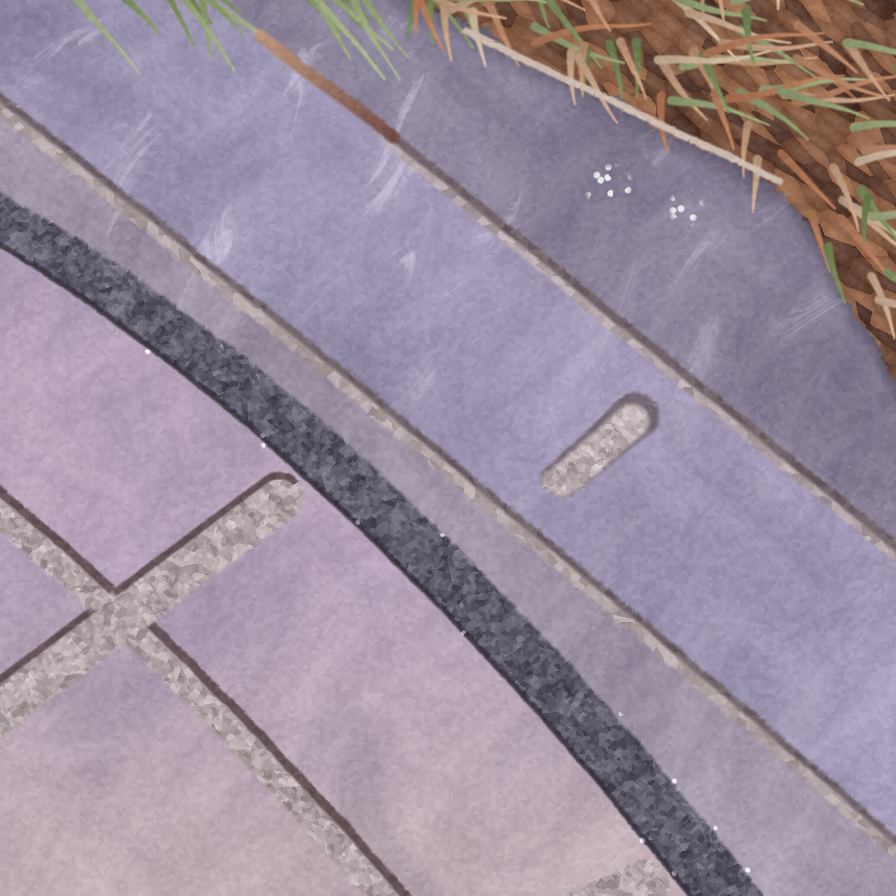
A WebGL 1 fragment shader for this texture:

```glsl
precision highp float;
uniform vec2 u_resolution;

float hash(vec2 p) {
  return fract(sin(dot(p, vec2(127.1, 311.7))) * 4375.85);
}

// Distance to the nearest scattered cell point, with that cell's random value.
vec2 cells(vec2 p) {
  vec2 id = floor(p), f = fract(p), best = vec2(2.0, 0.0);
  for (int j = -1; j <= 1; j++) {
    for (int i = -1; i <= 1; i++) {
      vec2 o = vec2(float(i), float(j));
      float h = hash(id + o);
      float d = length(o + vec2(h, hash(id + o + 37.0)) - f);
      if (d < best.x) best = vec2(d, h);
    }
  }
  return best;
}

// Layered, rotated and warped sines, roughly -1 to 1.
float mottle(vec2 p) {
  float sum = 0.0, amp = 0.5;
  for (int i = 0; i < 6; i++) {
    p += 0.7 * sin(p.yx * 1.3 + float(i));
    sum += amp * sin(p.x) * cos(p.y);
    p = mat2(1.4, 1.1, -1.1, 1.4) * p + 2.3;
    amp *= 0.66;
  }
  return sum;
}

// Signed distance above the parabola y = c - a x - b x^2.
float curve(vec2 p, float c, float a, float b) {
  float slope = a + 2.0 * b * p.x;
  return (p.y - c + (a + b * p.x) * p.x) / sqrt(1.0 + slope * slope);
}

// Distance to a segment, and position along it.
vec2 segment(vec2 p, vec2 a, vec2 b) {
  vec2 d = b - a;
  float t = clamp(dot(p - a, d) / dot(d, d), 0.0, 1.0);
  return vec2(length(p - a - d * t), t);
}

float fill(float d, float soft) {
  return 1.0 - smoothstep(-soft, soft, d);
}

float lawnEdge(float x) {
  return min(1.0 - 0.52 * (x - 0.47), 0.8 - 1.75 * (x - 0.87));
}

void main() {
  vec2 uv = gl_FragCoord.xy / u_resolution;
  float aa = 1.0 / u_resolution.y;
  float blotch = mottle(uv * 11.0);
  vec2 along = mat2(0.77, 0.64, -0.64, 0.77) * uv;
  float streak = mottle(along * vec2(45.0, 16.0) + 4.0);
  vec2 grain = cells(uv * 190.0);
  vec2 grit = cells(uv * 85.0);
  vec2 p = uv + 0.0015 * vec2(streak, blotch) + 0.001 * (grain.y - 0.5);

  float upper = curve(p, 1.201, 0.816, 0.0);
  float lower = curve(p, 0.883, 0.79, 0.04);
  float bandTop = curve(p, 0.785, 0.561, 0.421);
  float bandBase = curve(p, 0.724, 0.61, 0.434);

  // Outer slabs
  vec3 col = mix(vec3(0.62, 0.59, 0.70), vec3(0.53, 0.50, 0.59), fill(-upper, 0.003));
  col = mix(col, vec3(0.62, 0.58, 0.65), fill(lower, 0.003));
  col += 0.06 * blotch + 0.035 * streak * vec3(1.0, 1.0, 0.9);
  col += 0.08 * exp(-18.0 * length(uv - vec2(0.86, 0.06)));
  col -= 0.07 * smoothstep(0.25, 0.0, uv.x) * smoothstep(0.85, 1.0, uv.y);
  col += 0.10 * smoothstep(0.45, 0.9, streak) * smoothstep(0.5, 0.7, uv.y);

  // Inner paving
  vec3 paving = mix(vec3(0.69, 0.62, 0.71), vec3(0.74, 0.67, 0.70), smoothstep(0.4, 0.0, uv.y));
  paving += 0.07 * blotch * vec3(1.0, 0.85, 0.7) + 0.03 * streak;
  col = mix(col, paving, fill(bandBase, aa));

  // Mortar joints, shaded on their upper edges
  vec3 mortar = vec3(0.69, 0.64, 0.65) + 0.16 * (grit.y - 0.5) + 0.1 * (grain.y - 0.5);
  float arc = curve(p, 0.456, 0.828, 0.377);
  vec2 cross1 = segment(p, vec2(0.312, 0.445), vec2(-0.06, 0.165));
  vec2 cross2 = segment(p, vec2(0.72, 0.015), vec2(0.57, -0.055));
  float joint = min(cross1.x - 0.027, cross2.x - 0.026);
  float side = p.y - 0.447 - 0.76 * (p.x - 0.312);
  float arcJoint = max(abs(arc + 0.019) - 0.019, bandBase);
  col = mix(col, mortar, fill(min(joint, arcJoint), 0.003));
  float rim = fill(abs(arc + 0.003) - 0.005, 0.002) * smoothstep(0.024, 0.03, cross1.x);
  float crossRim = fill(abs(cross1.x - 0.025) - 0.004, 0.002) * step(0.0, side);
  crossRim *= smoothstep(0.01, 0.02, abs(arc + 0.02));
  crossRim = max(crossRim, fill(abs(cross2.x - 0.026) - 0.004, 0.002) * step(-0.32, side));
  col = mix(col, vec3(0.34, 0.27, 0.28), 0.85 * max(rim * fill(bandBase, aa), crossRim));

  // Dark curved channel
  float channel = max(bandTop, -bandBase);
  vec3 tar = vec3(0.37, 0.36, 0.42) + 0.13 * (grit.y - 0.5) + 0.1 * (grain.y - 0.5) + 0.03 * streak;
  col = mix(col, tar, fill(channel, 0.003));
  col = mix(col, vec3(0.22, 0.19, 0.23), 0.8 * fill(abs(bandBase - 0.003) - 0.003, 0.002));
  col += 0.35 * fill(grit.x - 0.25, 0.1) * step(0.93, grit.y) * fill(abs(channel) - 0.006, 0.003);

  // Two long grooves, light beds with dark upper lips
  float upperMask = smoothstep(0.41, 0.45, uv.x);
  float bed = max(fill(abs(lower) - 0.010, 0.003), upperMask * fill(abs(upper) - 0.010, 0.003));
  float lip = max(fill(abs(lower - 0.007) - 0.004, 0.003), upperMask * fill(abs(upper - 0.005) - 0.005, 0.003));
  col = mix(col, vec3(0.69, 0.64, 0.63) + 0.2 * (grit.y - 0.5), 0.85 * bed);
  col = mix(col, vec3(0.38, 0.33, 0.36), lip * (0.6 + 0.4 * grit.y));

  // Rough worn gouge
  vec2 gouge = segment(p, vec2(0.627, 0.464), vec2(0.708, 0.536));
  float gougeEdge = gouge.x - mix(0.021, 0.027, gouge.y) - 0.004 * streak;
  col = mix(col, vec3(0.42, 0.37, 0.40), 0.85 * fill(gougeEdge, 0.003));
  float gougeFloor = length(p - vec2(-0.004, -0.006) - mix(vec2(0.627, 0.464), vec2(0.708, 0.536), gouge.y)) - 0.02;
  col = mix(col, mortar + 0.03, fill(max(gougeFloor, gougeEdge), 0.004));

  // Pale flecks
  float flecks = min(length(uv - vec2(0.68, 0.79)) - 0.025, length(uv - vec2(0.765, 0.768)) - 0.018);
  col = mix(col, vec3(0.92), fill(grit.x - 0.32, 0.1) * step(0.55, grit.y) * fill(flecks, 0.006));

  // Lawn litter
  float lawn = uv.y - lawnEdge(uv.x) + 0.012 * streak;
  vec2 litter = cells(along * vec2(28.0, 75.0));
  vec3 soil = mix(vec3(0.35, 0.25, 0.22), vec3(0.68, 0.49, 0.37), litter.y) - 0.12 * litter.x;
  col = mix(col, col * 0.75, fill(-lawn - 0.015, 0.02));
  col = mix(col, soil, fill(-lawn, 0.005));

  // Blades: a few over the top edge, the rest across the lawn
  for (int i = 0; i < 110; i++) {
    float k = float(i);
    float h = hash(vec2(k, 1.0)), g = hash(vec2(k, 2.0)), r = hash(vec2(k, 3.0));
    bool fringe = i < 18;
    float x = 0.46 + 0.58 * h;
    vec2 root = fringe ? vec2(0.04 + 0.38 * h, 1.02) : vec2(x, lawnEdge(x) + 0.01 + 0.38 * g * h);
    float angle = fringe ? -0.6 - 0.7 * g : -0.65 + 2.2 * (r - 0.5);
    vec2 tip = root + (0.05 + 0.09 * r) * vec2(cos(angle), sin(angle));
    vec2 s = segment(uv + 0.004 * sin(uv.yx * 40.0 + k), root, tip);
    vec3 tint = mix(vec3(0.72, 0.46, 0.32), vec3(0.86, 0.77, 0.67), fract(r * 7.0));
    if (fringe || fract(g * 13.0) > 0.6) tint = mix(vec3(0.43, 0.52, 0.31), vec3(0.69, 0.73, 0.56), r);
    col = mix(col, tint * (0.85 + 0.2 * s.y), fill(s.x - 0.005 * (1.0 - 0.8 * s.y), 0.0007 + aa));
  }

  // Straw along the lawn edge and the buried end of the upper groove
  float straw = segment(p, vec2(0.52, 0.965), vec2(0.87, 0.797)).x;
  col = mix(col, vec3(0.80, 0.73, 0.68), fill(straw - 0.004, 0.002));
  vec2 twig = segment(p, vec2(0.44, 0.848), vec2(0.29, 0.96));
  col = mix(col, mix(vec3(0.45, 0.30, 0.28), vec3(0.73, 0.58, 0.48), twig.y), fill(twig.x - 0.007, 0.003));

  col += 0.05 * (grain.y - 0.5);
  gl_FragColor = vec4(clamp(col, 0.0, 1.0), 1.0);
}
```
